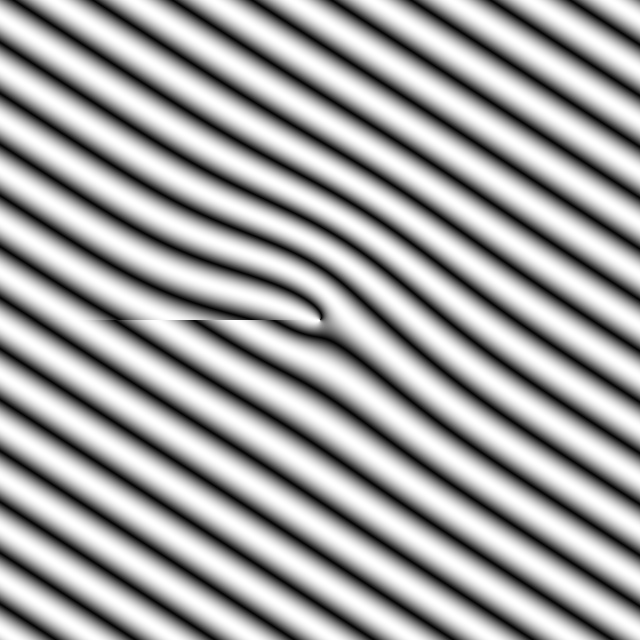
A Shadertoy shader for this pattern:

```glsl
// Slanted soft stripes in black and white, broken by one dislocation at the centre.

const float PI = 3.14159265;
const float STRIPE_ANGLE = 1.0;      // direction of the stripe normal, radians
const float STRIPE_FREQUENCY = 46.8; // radians of phase per canvas height
const float STRIPE_OFFSET = -1.30;   // phase at the centre
const float DEFECT_RADIUS = 0.193;   // reach of the dislocation
const int SAMPLES = 3;               // antialiasing samples per axis

// Phase of evenly spaced parallel stripes
float stripePhase(vec2 p, float angle, float frequency, float offset) {
    return frequency * dot(p, vec2(cos(angle), sin(angle))) + offset;
}

// Half a turn of phase wound around the origin, fading with distance;
// the branch cut lies along the negative x axis
float dislocationPhase(vec2 p, float radius) {
    float winding = 0.5 * (atan(p.y, p.x) + PI);
    return winding * exp(-dot(p, p) / (radius * radius));
}

// Thin dark valleys between broad light ridges
float ridge(float phase) {
    return abs(sin(phase));
}

float pattern(vec2 p) {
    float phase = stripePhase(p, STRIPE_ANGLE, STRIPE_FREQUENCY, STRIPE_OFFSET);
    return ridge(phase - dislocationPhase(p, DEFECT_RADIUS));
}

void mainImage(out vec4 fragColor, in vec2 fragCoord) {
    // Average a grid of samples inside each pixel
    float shade = 0.0;
    for (int j = 0; j < SAMPLES; j++) {
        for (int i = 0; i < SAMPLES; i++) {
            vec2 jitter = (vec2(i, j) + 0.5) / float(SAMPLES) - 0.5;
            vec2 p = (fragCoord + jitter - 0.5 * iResolution.xy) / iResolution.y;
            shade += pattern(p);
        }
    }
    shade /= float(SAMPLES * SAMPLES);
    fragColor = vec4(vec3(shade), 1.0);
}
```
